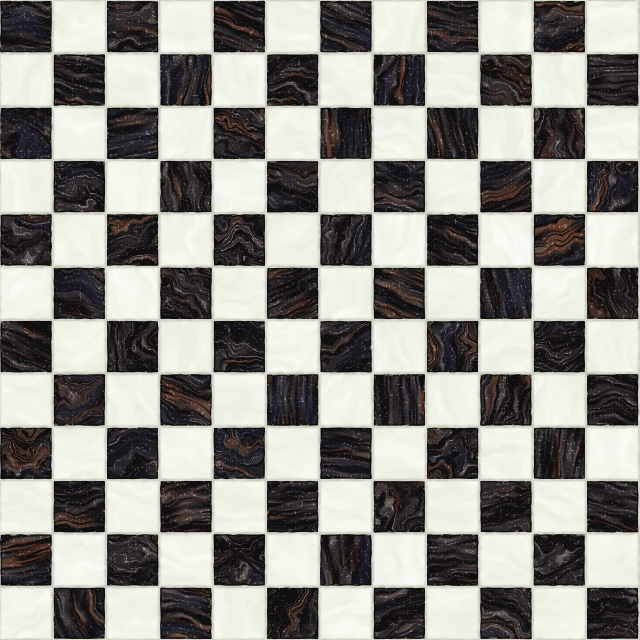
A WebGL 2 fragment shader for this pattern:

```glsl
#version 300 es
precision highp float;
// Checkerboard of glass mosaic tiles: milky white and dark veined with copper, in pale grout.

#define TILES 12.0         // tiles across and down
#define HALF_SIZE 0.479    // half a tile's side, in cells
#define CORNER 0.018       // corner radius
#define EDGE_WOBBLE 0.014  // unevenness of the tile sides
#define RIM 0.024          // width of the black rim on dark tiles
#define SWIRL 0.50         // strongest bending of the veins
#define COPPER_AMOUNT 0.85
#define GLITTER 0.24
#define CLOUDING 0.10      // contrast inside white tiles

uniform vec2 u_resolution;
out vec4 fragColor;

const vec3 GROUT    = vec3(0.82, 0.83, 0.775);
const vec3 MILK     = vec3(0.948, 0.955, 0.915);
const vec3 BLACK    = vec3(0.065, 0.055, 0.06);
const vec3 CHARCOAL = vec3(0.19, 0.17, 0.175);
const vec3 ASH      = vec3(0.42, 0.39, 0.38);
const vec3 COPPER   = vec3(0.46, 0.27, 0.19);
const vec3 INDIGO   = vec3(0.12, 0.125, 0.20);

// Integer hash of a lattice point, 0 to 1
float hash(vec2 p) {
    uvec2 q = uvec2(ivec2(floor(p))) * uvec2(1597u, 3812u);
    uint n = (q.x ^ (q.y * 747u)) * 277803u + q.y;
    n = (n ^ (n >> 15)) * 739391u;
    n = (n ^ (n >> 13)) * 668265u;
    n ^= n >> 16;
    return float(n & 65535u) / 65535.0;
}

float noise(vec2 p) {
    vec2 i = floor(p), f = fract(p);
    f = f * f * (3.0 - 2.0 * f);
    return mix(mix(hash(i), hash(i + vec2(1, 0)), f.x),
               mix(hash(i + vec2(0, 1)), hash(i + vec2(1, 1)), f.x), f.y);
}

float fbm(vec2 p) {
    return 0.6 * noise(p) + 0.28 * noise(p * 2.1 + 17.0) + 0.12 * noise(p * 4.3 + 41.0);
}

vec2 rotate(vec2 p, float a) {
    float c = cos(a), s = sin(a);
    return vec2(c * p.x - s * p.y, s * p.x + c * p.y);
}

float roundedBox(vec2 p, float halfSize, float radius) {
    vec2 q = abs(p) - halfSize + radius;
    return length(max(q, 0.0)) + min(max(q.x, q.y), 0.0) - radius;
}

// Position along (x) and across (y) the flow of the glass
vec2 flow(vec2 p, vec2 seed, float angle, float bend) {
    vec2 q = rotate(p, angle);
    vec2 warp = vec2(fbm(q * 2.3 + seed), fbm(q * 2.3 + seed + 57.0)) - 0.5;
    return q + 2.0 * bend * warp;
}

vec3 darkGlass(vec2 p, vec2 cell, vec2 seed, float angle) {
    float wild = hash(cell + 211.0);
    vec2 q = flow(p, seed, angle, mix(0.06, SWIRL, wild * wild));
    float body = fbm(q * vec2(1.6, 11.0) + seed);
    float fine = noise(q * vec2(2.6, 30.0) + seed + 83.0);
    float band = noise(q * vec2(1.3, 6.5) + seed + 131.0);
    float grain = noise(p * 38.0 + seed);

    vec3 color = mix(BLACK, CHARCOAL, smoothstep(0.36, 0.66, 0.6 * body + 0.4 * fine));
    color = mix(color, INDIGO, 0.6 * smoothstep(0.5, 0.2, band) * hash(cell + 307.0));
    float copper = smoothstep(0.56, 0.85, band) * smoothstep(0.2, 0.7, fine);
    color = mix(color, COPPER, COPPER_AMOUNT * copper * mix(0.2, 1.0, hash(cell + 401.0)));

    // Pale threads and metallic specks
    float thread = smoothstep(0.66, 0.95, fine) * smoothstep(0.38, 0.62, body);
    color = mix(color, ASH, thread * mix(0.45, 1.0, wild));
    return color + GLITTER * smoothstep(0.7, 1.0, grain) * (0.3 + fine);
}

vec3 whiteGlass(vec2 p, vec2 cell, vec2 seed, float angle) {
    vec2 q = flow(p, seed, angle, 0.25);
    float cloud = fbm(q * vec2(1.5, 6.0) + seed) - 0.5;
    float tint = hash(cell + 503.0) - 0.5;
    return MILK + CLOUDING * cloud * vec3(0.8, 0.75, 1.0)
                + 0.018 * tint * vec3(0.6, 0.4, 1.0);
}

void main() {
    vec2 grid = gl_FragCoord.xy / u_resolution * TILES;
    vec2 cell = floor(grid);
    vec2 p = fract(grid) - vec2(0.487, 0.5);
    vec2 seed = cell * 19.0 + 100.0;
    float pixel = TILES / min(u_resolution.x, u_resolution.y);
    bool dark = mod(cell.x + cell.y, 2.0) > 0.5;

    // Veins run mostly level, sometimes upright
    float angle = (hash(cell + 601.0) - 0.5) * 0.8;
    if (hash(cell + 701.0) > 0.62) angle += 1.5708;

    // Slightly uneven tile outline
    float dist = roundedBox(p, HALF_SIZE, CORNER);
    dist += EDGE_WOBBLE * (noise(p * 9.0 + seed) - 0.5);
    float cover = smoothstep(0.6 * pixel, -0.6 * pixel, dist);

    vec3 glass;
    if (dark) {
        glass = darkGlass(p, cell, seed, angle);
        float rim = smoothstep(-RIM - pixel, -RIM * 0.5, dist);
        float chip = smoothstep(0.72, 0.95, noise(p * 24.0 + seed + 29.0));
        glass = mix(glass, mix(BLACK * 0.7, ASH, chip), 0.85 * rim);
    } else {
        glass = whiteGlass(p, cell, seed, angle);
        glass -= 0.05 * smoothstep(-0.04, 0.0, dist);
    }

    vec3 grout = GROUT + 0.09 * (noise(grid * 14.0 + 60.0) - 0.5);
    fragColor = vec4(clamp(mix(grout, glass, cover), 0.0, 1.0), 1.0);
}
```
